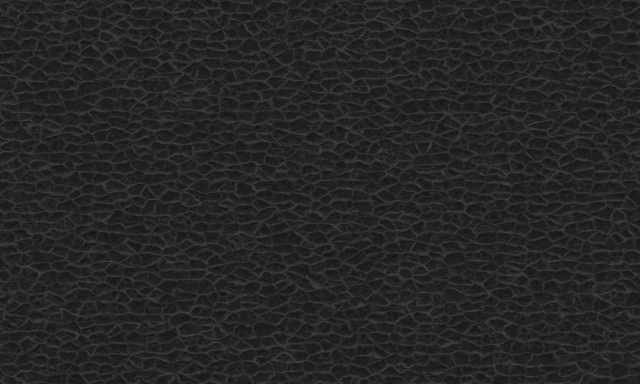
Write a Shadertoy shader that draws this texture.

```glsl
// Black grained leather: small, irregular pebbles parted by thin, paler creases.
// Two stretched Voronoi layers, bent by noise, give main and fine creases;
// creases fade with slope, each pebble is shaded under its upper rim.
#define GRAIN_SCALE  vec2(24.0, 38.0)  // pebbles per canvas height, across and up
#define JITTER       0.88              // irregularity of the pebbles
#define BEND         0.17              // waviness of the creases
#define CREASE_WIDTH 0.0044            // half width, in canvas heights
#define BASE_TONE    0.120
#define CREASE_TONE  0.112
#define FINE_TONE    0.050
#define RIM_SHADE    0.036
#define RIM_DEPTH    0.0055            // reach of the rim shade, in canvas heights
#define MOTTLE       0.062

float hash(vec2 p) {
    vec3 q = fract(vec3(p.xyx) * 0.1031);
    q += dot(q, q.yzx + 33.33);
    return fract((q.x + q.y) * q.z);
}

vec2 hash2(vec2 p) {
    return vec2(hash(p + 17.3), hash(p + 71.9));
}

float noise(vec2 p) {
    vec2 i = floor(p), f = fract(p);
    f = f * f * (3.0 - 2.0 * f);
    return mix(mix(hash(i), hash(i + vec2(1, 0)), f.x),
               mix(hash(i + vec2(0, 1)), hash(i + vec2(1, 1)), f.x), f.y);
}

vec2 pebbleOffset(vec2 cell) {
    return 0.5 + JITTER * (hash2(cell) - 0.5);
}

// Nearest pebble border: x = distance in canvas heights, yz = its normal
vec3 pebbleBorder(vec2 p, vec2 scale) {
    vec2 cell = floor(p), f = fract(p);
    vec2 nearCell = vec2(0.0), toSeed = vec2(0.0);
    float nearest = 1e3;
    for (int y = -1; y <= 1; y++)
    for (int x = -1; x <= 1; x++) {
        vec2 g = vec2(x, y);
        vec2 r = g + pebbleOffset(cell + g) - f;
        float d = dot(r, r);
        if (d < nearest) { nearest = d; toSeed = r; nearCell = g; }
    }
    vec3 border = vec3(1e3, 0.0, 1.0);
    for (int y = -2; y <= 2; y++)
    for (int x = -2; x <= 2; x++) {
        vec2 g = nearCell + vec2(x, y);
        vec2 r = g + pebbleOffset(cell + g) - f;
        vec2 across = r - toSeed;
        if (dot(across, across) > 1e-4) {
            vec2 n = normalize(across);
            float stretch = length(n * scale);
            float d = dot(0.5 * (toSeed + r), n) / stretch;
            if (d < border.x) border = vec3(d, n * scale / stretch);
        }
    }
    return border;
}

// Soft ridge profile, never thinner than a pixel
float ridge(float d, float width) {
    float w = max(width, 0.8 / iResolution.y);
    return exp(-2.2 * d * d / (w * w));
}

void mainImage(out vec4 fragColor, in vec2 fragCoord) {
    vec2 uv = fragCoord / iResolution.y;

    // Gently bent pebble space, turned into alternating slants
    vec2 p = uv * GRAIN_SCALE;
    vec2 bend = vec2(noise(p * 1.3), noise(p * 1.3 + 43.7)) - 0.5;
    bend += 0.5 * (vec2(noise(p * 3.1 + 9.2), noise(p * 3.1 + 88.1)) - 0.5);
    p += 2.0 * BEND * bend;
    p.x += 0.5 * floor(p.y);
    p.x -= 0.5 * floor(p.y);

    // Main creases: bright when level or slanting, faint when upright
    vec3 border = pebbleBorder(p, GRAIN_SCALE);
    float slope = mix(0.4, 1.0, smoothstep(0.1, 0.7, abs(border.z)));
    float wear = mix(0.35, 1.15, noise(p * 2.3 + 5.0));
    float crease = ridge(border.x, CREASE_WIDTH) * slope * wear;

    // Fine creases, present only in small patches
    vec2 fineScale = GRAIN_SCALE * 1.6;
    vec3 fineBorder = pebbleBorder(p * 1.6 + 31.0, fineScale);
    float patches = smoothstep(0.3, 0.75, noise(p * 1.6 + 60.0));
    float fine = ridge(fineBorder.x, CREASE_WIDTH * 0.6) * patches;

    // Shade beneath the upper rim, glow above the lower one
    float rim = border.z * exp(-border.x / RIM_DEPTH) * (1.0 - crease);

    // Fine surface mottling
    float mottle = 0.55 * noise(uv * vec2(125.0, 160.0))
                 + 0.45 * noise(uv * vec2(210.0, 250.0) + 7.0) - 0.5;

    float tone = BASE_TONE + CREASE_TONE * crease + FINE_TONE * fine * (1.0 - crease)
               - RIM_SHADE * rim + MOTTLE * mottle;
    fragColor = vec4(vec3(clamp(tone, 0.09, 0.27)), 1.0);
}
```
